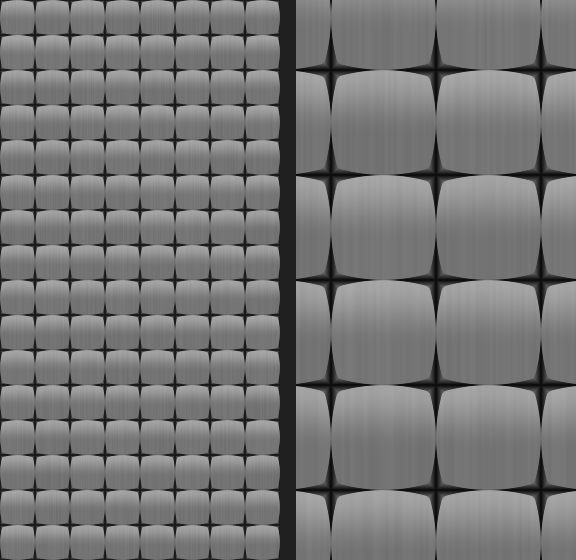
Left, the full canvas; right, a detail of the centre.
Write a WebGL 2 fragment shader that draws this pattern.

```glsl
#version 300 es
precision highp float;
// Grid of barrel-shaped brushed-metal tiles, lit from above, with soft dark star gaps.

uniform vec2 u_resolution;
out vec4 outColor;

const vec2 REPEATS = vec2(8.0, 16.0);
const float BULGE = 0.165;       // inset of the curved sides at the corners, in half tiles
const float CORNER_ROUND = 0.07; // in half tiles
const float STREAKS = 36.0;      // brush lines across one tile

const vec3 BLACK = vec3(0.03);
const vec3 GAP_GREY = vec3(0.36);
const vec3 BODY_GREY = vec3(0.455);
const vec3 LIT_GREY = vec3(0.645);

// Integer hash of three whole numbers, 0 to 1
float hash(vec3 p) {
    uvec3 q = uvec3(p) * uvec3(1597u, 3811u, 2741u);
    uint h = (q.x ^ (q.y << 7) ^ (q.z << 13)) * 747796u + 28913u;
    h = (h ^ (h >> 15)) * 739397u;
    h = (h ^ (h >> 13)) * 277803u;
    return float((h ^ (h >> 16)) & 65535u) / 65535.0;
}

// Smooth noise along x, seeded by the tile
float streakNoise(float x, vec2 tile) {
    float i = floor(x);
    float t = smoothstep(0.0, 1.0, x - i);
    return mix(hash(vec3(tile, i)), hash(vec3(tile, i + 1.0)), t);
}

float smoothMax(float a, float b, float radius) {
    float h = max(radius - abs(a - b), 0.0) / radius;
    return max(a, b) + 0.25 * h * h * radius;
}

// Signed distance to a square of half size one whose sides are shallow arcs
float barrel(vec2 p, float bulge, float radius) {
    vec2 side = abs(p) - 1.0 + bulge * p.yx * p.yx;
    return smoothMax(side.x, side.y, radius);
}

// Metal face: top light that follows the arc, fine brush lines, tone per tile
vec3 tileColor(vec2 p, vec2 tile) {
    float height = p.y / (1.0 - BULGE * p.x * p.x);
    float light = smoothstep(-0.25, 1.05, height);
    float streak = streakNoise((p.x * 0.5 + 0.5) * STREAKS, tile) - 0.5;
    float tone = hash(vec3(tile, 200.0)) - 0.5;
    return mix(BODY_GREY, LIT_GREY, light) + 0.025 * streak + 0.015 * tone;
}

// Gap: black along the grid lines, fading to grey at the tile
vec3 gapColor(vec2 p) {
    vec2 toLine = 1.0 - abs(p);
    float fade = min(toLine.x, toLine.y) / (0.75 * BULGE);
    return mix(BLACK, GAP_GREY, clamp(fade, 0.0, 1.0));
}

void main() {
    vec2 grid = gl_FragCoord.xy / u_resolution * REPEATS;
    vec2 tile = mod(floor(grid), REPEATS);
    vec2 p = fract(grid) * 2.0 - 1.0;
    vec2 pixel = 2.0 * REPEATS / u_resolution;
    float blur = max(pixel.x, pixel.y);

    // Face laid over the gap
    float d = barrel(p, BULGE, CORNER_ROUND);
    float cover = 1.0 - smoothstep(-0.7 * blur, 0.5 * blur, d);
    outColor = vec4(mix(gapColor(p), tileColor(p, tile), cover), 1.0);
}
```
